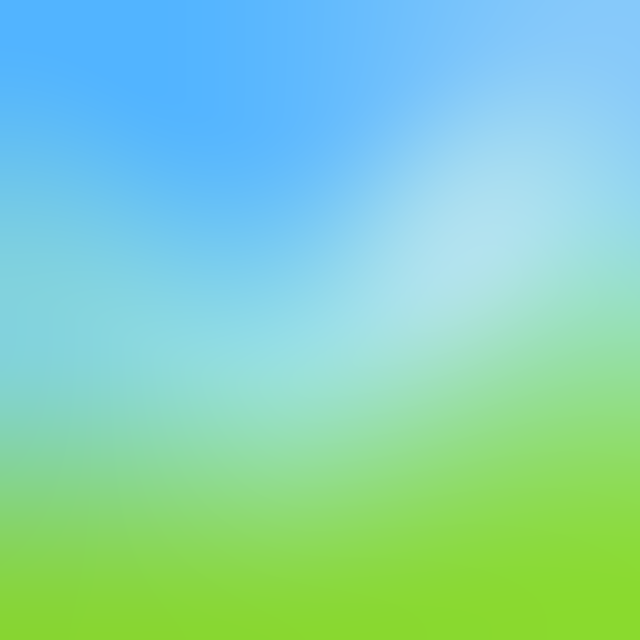
A WebGL 1 fragment shader for this background:

```glsl
precision highp float;

uniform vec2 u_resolution;

// Sky colours
const vec3 AZURE = vec3(0.320, 0.705, 1.000);
const vec3 SOFT_BLUE = vec3(0.520, 0.785, 0.980);
const vec3 LAGOON = vec3(0.510, 0.825, 0.865);
const vec3 AQUA = vec3(0.600, 0.885, 0.890);
const vec3 PALE_GLOW = vec3(0.765, 0.900, 0.955);

// Ground colours
const vec3 GRASS_LEFT = vec3(0.530, 0.835, 0.190);
const vec3 GRASS_RIGHT = vec3(0.542, 0.856, 0.180);

// Height of the blue to aqua change: mean, wave size, wave rate, softness
const float HAZE_HEIGHT = 0.67;
const float HAZE_WAVE = 0.07;
const float HAZE_RATE = 7.54;
const float HAZE_SOFTNESS = 0.22;

// Height and softness of the grass, each with its increase to the right
const float GRASS_HEIGHT = 0.235;
const float GRASS_RISE = 0.14;
const float GRASS_SOFTNESS = 0.25;
const float GRASS_SPREAD = 0.09;

// Leaning oval glow
const vec2 GLOW_CENTER = vec2(0.74, 0.61);
const vec2 GLOW_RADIUS = vec2(0.18, 0.23);
const float GLOW_LEAN = 0.3;
const float GLOW_STRENGTH = 0.65;

// Soft step from 0 below the edge to 1 above it
float softEdge(float edge, float softness, float value) {
  return smoothstep(edge - softness, edge + softness, value);
}

vec3 skyColor(vec2 uv) {
  vec3 upper = mix(AZURE, SOFT_BLUE, smoothstep(0.2, 1.0, uv.x));
  vec3 lower = mix(LAGOON, AQUA, smoothstep(0.0, 0.5, uv.x));
  float hazeLine = HAZE_HEIGHT + HAZE_WAVE * cos(HAZE_RATE * uv.x);
  return mix(lower, upper, softEdge(hazeLine, HAZE_SOFTNESS, uv.y));
}

float glowAmount(vec2 uv) {
  vec2 offset = uv - GLOW_CENTER;
  offset.x -= GLOW_LEAN * offset.y;
  offset /= GLOW_RADIUS;
  return GLOW_STRENGTH * exp(-dot(offset, offset));
}

void main() {
  vec2 uv = gl_FragCoord.xy / u_resolution;

  // Sky with its pale glow
  vec3 sky = mix(skyColor(uv), PALE_GLOW, glowAmount(uv));

  // Grass rising and softening towards the right
  float rise = smoothstep(0.4, 1.0, uv.x);
  float grassLine = GRASS_HEIGHT + GRASS_RISE * rise;
  float grassSoftness = GRASS_SOFTNESS + GRASS_SPREAD * rise;
  vec3 grass = mix(GRASS_LEFT, GRASS_RIGHT, uv.x);

  vec3 color = mix(grass, sky, softEdge(grassLine, grassSoftness, uv.y));
  gl_FragColor = vec4(color, 1.0);
}
```
